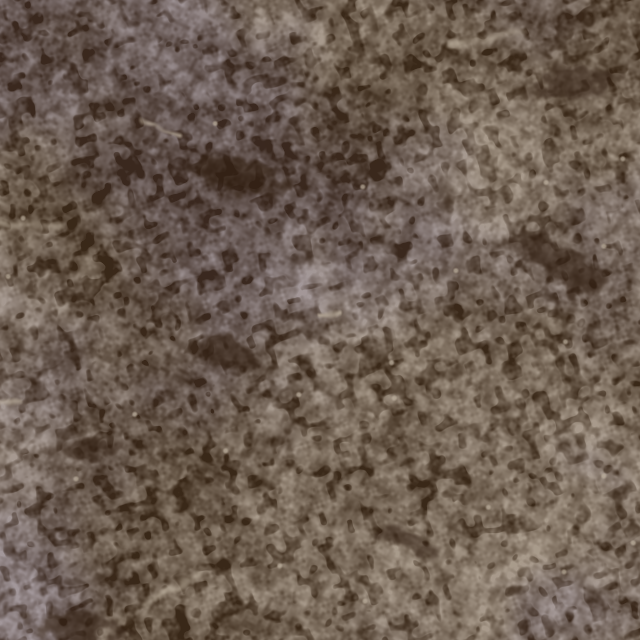
Reproduce this texture procedurally as a WebGL 1 fragment shader.

```glsl
precision highp float;
// Weathered stone: mauve and olive mottling, dark flecks, ragged brown stains and pale scratches.

uniform vec2 u_resolution;

const vec3 WARM_DARK  = vec3(0.270, 0.203, 0.140);
const vec3 WARM_LIGHT = vec3(0.570, 0.513, 0.452);
const vec3 COOL_DARK  = vec3(0.270, 0.203, 0.170);
const vec3 COOL_LIGHT = vec3(0.550, 0.502, 0.505);
const vec3 STAIN      = vec3(0.205, 0.135, 0.085);
const vec3 GLINT      = vec3(0.740, 0.690, 0.620);

const float BASE_TONE    = 0.65;
const float CLOUD_SCALE  = 4.0;
const float CLOUD_DEPTH  = 1.2;
const float GRAIN_SCALE  = 42.0;
const float GRAIN_DEPTH  = 0.55;
const float FLECK_SCALE  = 78.0;
const float FLECK_DEPTH  = 0.52;
const float SPARK_SCALE  = 22.0;
const float SPARK_CHANCE = 0.06;
const int STAIN_COUNT   = 7;
const int SCRATCH_COUNT = 6;

float hash(vec2 p) {
  vec3 q = fract(vec3(p.xyx) * 0.1031);
  q += dot(q, q.yzx + 33.33);
  return fract((q.x + q.y) * q.z);
}

float noise(vec2 p) {
  vec2 i = floor(p), f = fract(p);
  f = f * f * (3.0 - 2.0 * f);
  return mix(mix(hash(i), hash(i + vec2(1.0, 0.0)), f.x),
             mix(hash(i + vec2(0.0, 1.0)), hash(i + 1.0), f.x), f.y);
}

mat2 rotation(float a) {
  float c = cos(a), s = sin(a);
  return mat2(c, -s, s, c);
}

float fbm(vec2 p) {
  float sum = 0.0, amp = 0.53;
  for (int i = 0; i < 4; i++) {
    sum += amp * noise(p);
    p = rotation(0.6) * p * 2.03 + 17.3;
    amp *= 0.5;
  }
  return sum;
}

// Evenly spread pseudo-random points in the unit square
vec2 scatter(float i, vec2 start) {
  return fract(start + i * vec2(0.7549, 0.5698));
}

// Elongated, mostly level stains with eroded edges
float stains(vec2 p) {
  float ragged = fbm(p * 26.0) - 0.5 + 0.5 * (noise(p * 75.0) - 0.5);
  float cover = 0.0;
  for (int i = 0; i < STAIN_COUNT; i++) {
    float n = float(i);
    float size = mix(0.045, 0.085, hash(vec2(n, 3.1)));
    vec2 q = rotation(1.5 * (hash(vec2(n, 7.7)) - 0.5)) * (p - scatter(n, vec2(0.36, 0.45)));
    float d = length(q / (size * vec2(1.0, 0.42))) + 1.1 * ragged;
    float strength = mix(0.4, 1.0, hash(vec2(n, 12.4)));
    cover = max(cover, strength * (1.0 - smoothstep(0.65, 1.15, d)));
  }
  return cover;
}

// Short pale strokes, the longer ones fainter and softer
float scratches(vec2 p) {
  float cover = 0.0;
  for (int i = 0; i < SCRATCH_COUNT; i++) {
    float n = float(i);
    float span = pow(hash(vec2(n, 21.0)), 2.0);
    float halfLength = mix(0.012, 0.09, span);
    float tilt = mix(2.6, 0.1, span) * (hash(vec2(n, 5.3)) - 0.5);
    vec2 q = rotation(tilt) * (p - scatter(n, vec2(0.25, 0.80)));
    q.x = max(abs(q.x) - halfLength, 0.0);
    float stroke = 1.0 - smoothstep(0.0, mix(0.005, 0.014, span), length(q));
    cover = max(cover, stroke * mix(0.65, 0.3, span));
  }
  return cover * (0.5 + noise(p * 60.0));
}

// Rare tiny bright points
float sparks(vec2 p) {
  vec2 cell = floor(p * SPARK_SCALE);
  vec2 centre = 0.2 + 0.6 * vec2(hash(cell + 40.0), hash(cell + 80.0));
  float d = length(fract(p * SPARK_SCALE) - centre);
  return step(hash(cell + 120.0), SPARK_CHANCE) * (1.0 - smoothstep(0.03, 0.13, d));
}

void main() {
  vec2 p = gl_FragCoord.xy / u_resolution;
  vec2 warp = 0.008 * (vec2(noise(p * 50.0), noise(p * 50.0 + 31.0)) - 0.5);
  vec2 w = p + warp;

  // Broad clouds and layered grain
  float tone = BASE_TONE + CLOUD_DEPTH * (fbm(p * CLOUD_SCALE + 5.0) - 0.5);
  tone += GRAIN_DEPTH * (noise(w * GRAIN_SCALE + 9.0) - 0.5);
  tone += GRAIN_DEPTH * (noise(rotation(0.5) * w * GRAIN_SCALE * 2.1) - 0.5);
  tone += 0.8 * GRAIN_DEPTH * (noise(rotation(1.1) * p * GRAIN_SCALE * 4.3) - 0.5);

  // Clustered dark flecks
  float crowding = 0.30 + 0.35 * (fbm(p * 7.0 + 60.0) - 0.5);
  float fleck = noise(rotation(0.3) * w * FLECK_SCALE + 70.0);
  tone -= FLECK_DEPTH * (1.0 - smoothstep(crowding - 0.12, crowding + 0.14, fleck));

  // Mauve patches over olive ground
  float cool = smoothstep(0.30, 0.70, fbm(p * 3.2 + 24.0) + 0.25 * (p.y - p.x));
  tone = clamp(tone, -0.15, 1.3);
  vec3 color = mix(mix(WARM_DARK, WARM_LIGHT, tone), mix(COOL_DARK, COOL_LIGHT, tone), cool);

  color = mix(color, STAIN + 0.07 * tone, 0.85 * stains(p));
  color = mix(color, GLINT, clamp(scratches(w) + 0.7 * sparks(p), 0.0, 1.0));
  gl_FragColor = vec4(color, 1.0);
}
```
